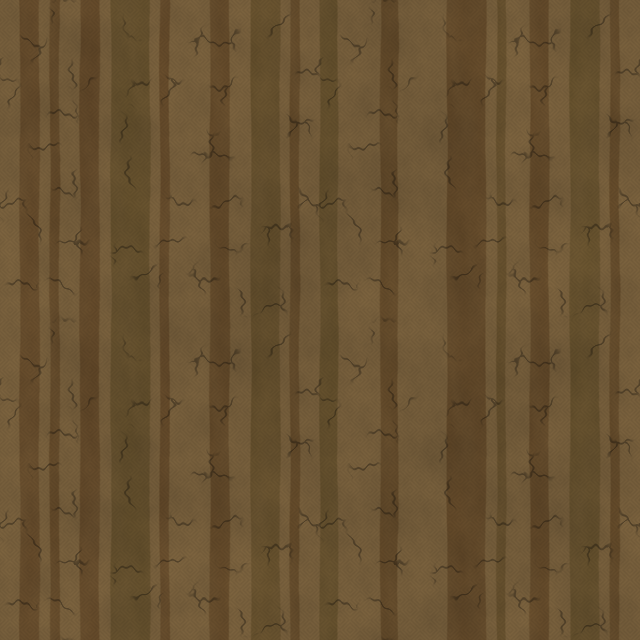
Write a Shadertoy shader that draws this pattern.

```glsl
// Aged cloth-backed wallpaper: uneven brown and olive stripes over a tan ground.
// Stripes come from a list of spans; the stains are layered sines, and the
// broken cracks are cellular borders on a wear tile that repeats 2 x 2.

const float TAU = 6.2831853;
const float WEAR_TILES = 2.0;
const float STRIPE_UNITS = 64.0;
const int STRIPES = 15;

const vec3 GROUND = vec3(0.445, 0.355, 0.224);
const vec3 BROWN = vec3(0.365, 0.267, 0.150);
const vec3 OLIVE = vec3(0.368, 0.293, 0.162);

// Left edge, right edge (in stripe units), and how olive the dye is.
const vec3 SPANS[STRIPES] = vec3[STRIPES](
    vec3(2.0, 3.95, 0.0), vec3(5.0, 5.95, 0.1), vec3(8.0, 9.95, 0.0),
    vec3(11.1, 15.0, 1.0), vec3(16.0, 16.95, 0.0), vec3(21.0, 22.95, 0.1),
    vec3(25.1, 28.0, 0.9), vec3(29.0, 29.95, 0.2), vec3(32.0, 33.8, 1.0),
    vec3(38.05, 39.8, 0.2), vec3(44.7, 48.6, 0.1), vec3(49.7, 50.6, 0.8),
    vec3(53.0, 54.9, 0.1), vec3(57.0, 59.95, 1.0), vec3(61.0, 61.95, 0.2));

vec2 hash2(vec2 p) {
    vec2 d = vec2(dot(p, vec2(127.1, 311.7)), dot(p, vec2(269.5, 183.3)));
    return fract(sin(d) * 43758.5);
}

// Layered sines, about -1 to 1; the integer matrix keeps a unit tile seamless.
float stains(vec2 p, int octaves, float seed) {
    vec2 q = p * TAU + seed;
    float sum = 0.0, amp = 0.55;
    for (int i = 0; i < octaves; i++) {
        vec2 bend = 1.1 * sin(q.yx + seed * 1.7);
        sum += amp * sin(q.x + bend.x) * cos(q.y + bend.y);
        q = mat2(2.0, 1.0, -1.0, 2.0) * q + 1.3;
        amp *= 0.68;
    }
    return sum;
}

// Wrapped cellular noise: x = nearest point distance, y = border distance.
vec2 cellular(vec2 p, float period, float seed) {
    vec2 cell = floor(p), nearest = vec2(8.0), second = vec2(8.0);
    for (int j = -1; j <= 1; j++)
    for (int i = -1; i <= 1; i++) {
        vec2 c = cell + vec2(i, j);
        vec2 r = c + 0.1 + 0.8 * hash2(mod(c, period) + seed) - p;
        if (dot(r, r) < dot(nearest, nearest)) {
            second = nearest;
            nearest = r;
        } else if (dot(r, r) < dot(second, second)) {
            second = r;
        }
    }
    float border = dot(0.5 * (nearest + second), normalize(second - nearest));
    return vec2(length(nearest), border);
}

// Cover (x) and olive share (y) of the stripes at horizontal position x.
vec2 stripes(float x, float soft) {
    vec2 dye = vec2(0.0);
    for (int i = 0; i < STRIPES; i++) {
        vec3 s = SPANS[i];
        float d = abs(x - 0.5 * (s.x + s.y)) - 0.5 * (s.y - s.x);
        float cover = 1.0 - smoothstep(-soft, soft, d);
        dye += cover * vec2(1.0, s.z);
    }
    return dye;
}

// Concentric diamond twill, faded out when the threads are too fine to draw.
float twill(vec2 p, float repeats, float threads, float pixel) {
    vec2 fold = abs(fract(p * repeats) - 0.5);
    float visible = 1.0 - smoothstep(0.25, 0.6, repeats * threads * pixel);
    return visible * sin(TAU * threads * (fold.x + fold.y));
}

// Thin cracks, kept only near scattered spots so that they break into pieces.
float cracks(vec2 tile, float cells, float width, float pixel) {
    vec2 wobble = 0.010 * sin(TAU * tile.yx * 9.0 + 1.0)
                + 0.004 * sin(TAU * tile.yx * 31.0);
    float border = cellular((tile + wobble) * cells, cells, 3.0).y / cells;
    float spot = cellular(tile * 6.0, 6.0, 41.0).x;
    float line = 1.0 - smoothstep(width, width + pixel, border);
    return line * (1.0 - smoothstep(0.18, 0.36, spot));
}

void mainImage(out vec4 fragColor, in vec2 fragCoord) {
    float pixel = 1.0 / iResolution.y;
    vec2 uv = fragCoord * pixel;
    vec2 tile = uv * WEAR_TILES;

    // Broad fading over the sheet, finer stains on the wear tile
    float broad = stains(uv, 3, 2.4);
    float fine = stains(tile * 2.0, 5, 5.1);
    float streak = stains(uv * vec2(8.0, 2.0), 2, 0.7);

    // Dyed stripes with slightly uneven edges and strength
    float sway = 0.06 * sin(TAU * uv.y * 3.0 + uv.x * 40.0) + 0.05 * fine;
    float soft = STRIPE_UNITS * max(0.0016, 0.7 * pixel);
    vec2 dye = stripes(uv.x * STRIPE_UNITS + sway, soft);
    vec3 dyeColor = mix(BROWN, OLIVE, dye.y / max(dye.x, 0.001));
    float strength = clamp(0.88 + 0.2 * streak, 0.6, 1.1);
    vec3 color = mix(GROUND, dyeColor, dye.x * strength);

    // Stains, weave and cracks
    color *= 1.0 + 0.055 * broad + 0.05 * fine;
    color *= 1.0 + 0.03 * twill(uv, 32.0, 5.0, pixel);
    float crack = cracks(tile, 8.0, 0.0008, 1.5 * pixel * WEAR_TILES);
    color *= 1.0 - 0.30 * crack;

    fragColor = vec4(color, 1.0);
}
```
